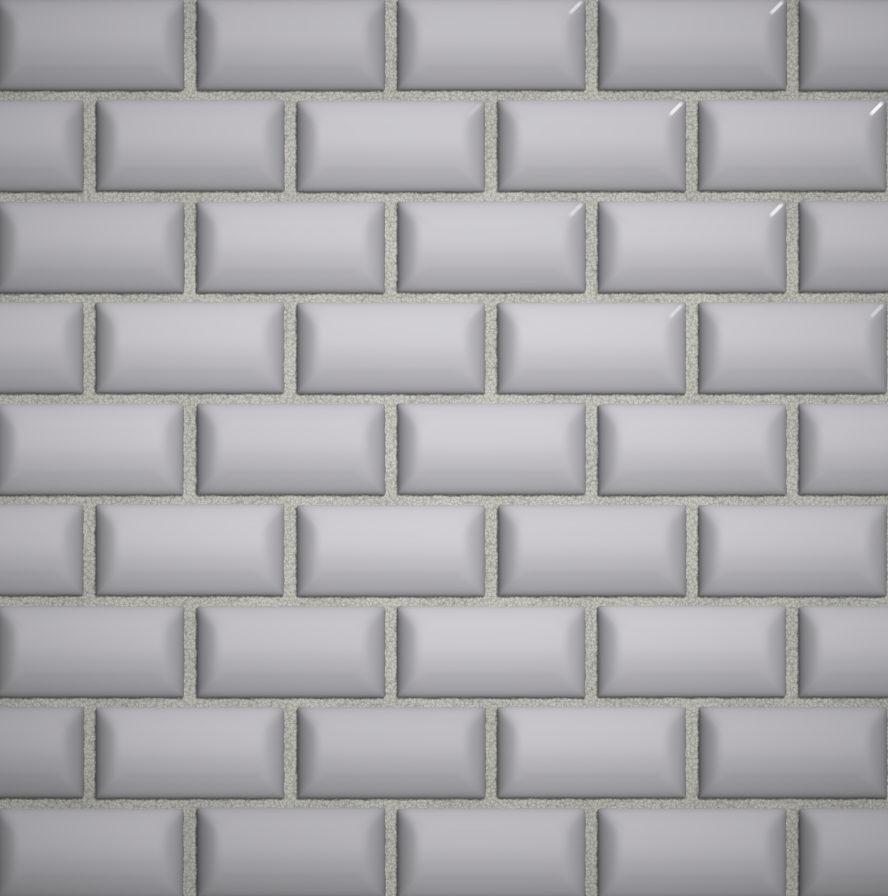
Reproduce this pattern procedurally as a Shadertoy shader.

```glsl
// Bevelled glazed wall tiles in running bond, set in rough pale grout.
// Each 2x1 cell holds a rounded box; its four mitred bevels get their own tone
// by edge distance, and cellular noise makes the grout grain.

float hash(vec2 p) {
    p = fract(p * vec2(0.1031, 0.1137));
    p += dot(p, p.yx + 33.33);
    return fract((p.x + p.y) * p.x * 7.31);
}

// Distance to the nearest scattered point
float cellular(vec2 p) {
    vec2 id = floor(p), f = fract(p);
    float nearest = 2.0;
    for (int y = -1; y <= 1; y++)
        for (int x = -1; x <= 1; x++) {
            vec2 n = vec2(x, y);
            vec2 point = n + vec2(hash(id + n + 17.0), hash(id + n + 71.0));
            nearest = min(nearest, length(point - f));
        }
    return nearest;
}

float roundedBox(vec2 p, vec2 halfSize, float radius) {
    vec2 q = abs(p) - halfSize + radius;
    return length(max(q, 0.0)) + min(max(q.x, q.y), 0.0) - radius;
}

vec3 groutColour(vec2 p, float grain) {
    float fine = cellular(p * 48.0 + 9.0);
    float tone = 0.79 - 0.14 * grain - 0.11 * fine;
    tone += 0.015 * sin(p.x * 5.0 + 2.0 * sin(p.y * 3.0));
    return tone * vec3(1.0, 0.995, 0.955);
}

vec3 tileColour(vec2 p, vec2 halfSize, float seed) {
    // Edge distances: left, right, top, bottom
    vec4 edge = vec4(halfSize.x + p.x, halfSize.x - p.x, halfSize.y - p.y, halfSize.y + p.y);
    float d = min(min(edge.x, edge.y), min(edge.z, edge.w));
    vec4 weight = exp(-28.0 * (edge - d));
    weight /= dot(weight, vec4(1.0));

    // Bevels darken toward the rim, the flat face toward the bottom
    float slope = smoothstep(0.0, 0.24, d);
    vec4 bevelTones = mix(vec4(0.51, 0.61, 0.75, 0.61), vec4(0.67, 0.70, 0.765, 0.65), slope);
    float bevel = dot(weight, bevelTones);
    float face = 0.69 + 0.065 * smoothstep(-0.22, 0.12, p.y) + 0.03 * p.y;
    float tone = mix(bevel, face, smoothstep(0.14, 0.27, d));

    // Soft crease along the lower edge of the face, then the dark rim
    tone -= 0.018 * exp(-pow((edge.w - 0.22) / 0.035, 2.0)) * smoothstep(0.1, 0.35, min(edge.x, edge.y));
    float rim = dot(weight, vec4(0.20, 0.15, 0.09, 0.21));
    tone -= rim * exp(-max(d, 0.0) * 38.0);
    tone += 0.035 * (seed - 0.5);
    return tone * vec3(1.0, 0.992, 1.016);
}

void mainImage(out vec4 fragColor, in vec2 fragCoord) {
    float rows = 8.86;
    float pixel = rows / iResolution.y;
    vec2 p = fragCoord * pixel * vec2(1.007, 1.0);
    vec2 uv = fragCoord / iResolution.xy;

    // Running bond, with rows counted down from the top
    float down = rows + 0.060 - p.y;
    float row = floor(down);
    float across = p.x + 0.104 - mod(row, 2.0);
    vec2 id = vec2(floor(across * 0.5), row);
    vec2 local = vec2(mod(across, 2.0) - 1.0, 0.5 - fract(down));

    // Slightly uneven setting of each tile
    float seed = hash(id + 5.0);
    local += 0.010 * (vec2(seed, hash(id + 23.0)) - 0.5);
    vec2 halfSize = vec2(0.936, 0.449);
    float grain = cellular(p * 27.0);
    float ragged = 0.006 * (0.5 - grain) + 0.003 * sin(p.x * 17.0 + 3.0 * sin(p.y * 13.0));
    float dist = roundedBox(local, halfSize, 0.025) + ragged;

    // Grout with a shadow cast to the lower left
    vec3 colour = groutColour(p, grain);
    float shadow = roundedBox(local + vec2(0.010, 0.015), halfSize, 0.025) + ragged;
    colour *= 1.0 - 0.48 * (1.0 - smoothstep(-0.012, 0.018, shadow));
    float cover = 1.0 - smoothstep(-pixel, pixel, dist);
    colour = mix(colour, tileColour(local, halfSize, seed), cover);

    // Broad light, fading toward the corners
    vec2 c = uv - vec2(0.53, 0.56);
    colour *= 1.08 - 0.55 * dot(c, c);

    // Diagonal glints on upper right bevels near the lamp
    vec2 g = local - halfSize + vec2(0.10, 0.085);
    float along = (g.x + g.y) * 0.707, side = (g.x - g.y) * 0.707;
    float glint = (1.0 - smoothstep(0.05, 0.11, abs(along))) * (1.0 - smoothstep(0.008, 0.008 + 2.0 * pixel, abs(side)));
    float lamp = smoothstep(0.45, 0.75, uv.x) * smoothstep(0.5, 0.8, uv.y);
    colour = mix(colour, vec3(0.98), glint * lamp * (0.55 + 0.45 * seed) * cover);

    fragColor = vec4(clamp(colour, 0.0, 1.0), 1.0);
}
```
